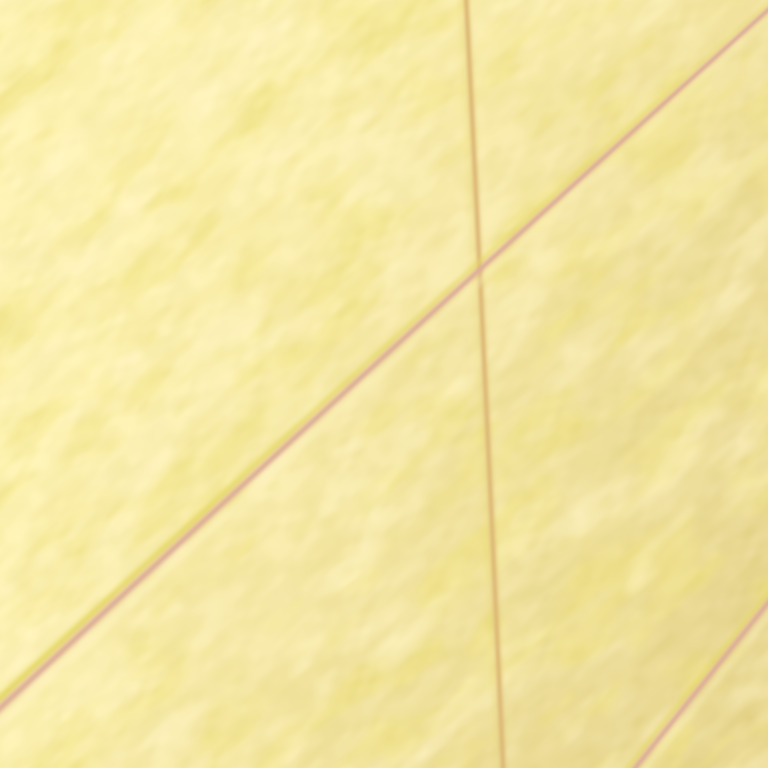
Write a three.js fragment shader that draws this texture.

```glsl
varying vec2 vUv;

const vec3 PAPER_LIGHT = vec3(0.990, 0.945, 0.690);
const vec3 PAPER_SHADE = vec3(0.905, 0.840, 0.565);
const vec3 STAIN_YELLOW = vec3(0.940, 0.890, 0.510);
const vec3 FIBRE_PALE = vec3(0.995, 0.950, 0.750);
const vec3 RULE_PINK = vec3(0.870, 0.690, 0.600);
const vec3 MARGIN_TAN = vec3(0.870, 0.735, 0.470);
const vec3 FRINGE_YELLOW = vec3(0.895, 0.845, 0.390);

float hash(vec2 p) {
  return fract(sin(dot(p, vec2(127.1, 311.7))) * 43758.5453);
}

float noise(vec2 p) {
  vec2 cell = floor(p);
  vec2 f = fract(p);
  f = f * f * (3.0 - 2.0 * f);
  float low = mix(hash(cell), hash(cell + vec2(1.0, 0.0)), f.x);
  float high = mix(hash(cell + vec2(0.0, 1.0)), hash(cell + vec2(1.0, 1.0)), f.x);
  return mix(low, high, f.y);
}

float fbm(vec2 p) {
  float sum = 0.0;
  float weight = 0.5;
  for (int i = 0; i < 3; i++) {
    sum += weight * noise(p);
    p = p * 2.03 + vec2(17.3, 9.1);
    weight *= 0.5;
  }
  return sum / 0.875;
}

// Coordinates along and across a direction given in radians
vec2 alongAcross(vec2 p, float angle) {
  vec2 dir = vec2(cos(angle), sin(angle));
  return vec2(dot(p, dir), dot(p, vec2(-dir.y, dir.x)));
}

// Signed distance to the line through a and b, positive on its left
float lineSide(vec2 p, vec2 a, vec2 b) {
  vec2 dir = normalize(b - a);
  return dot(p - a, vec2(-dir.y, dir.x));
}

float softBand(float d, float width) {
  return exp(-d * d / (width * width));
}

// Ink line with a yellow fringe on the left and a pale one on the right
vec3 drawRule(vec3 base, float side, float width, vec3 ink, float fringe) {
  vec3 color = mix(base, FRINGE_YELLOW, fringe * softBand(side - 1.8 * width, width * 1.1));
  color = mix(color, FIBRE_PALE, 0.7 * fringe * softBand(side + 2.6 * width, width * 1.5));
  return mix(color, ink, 0.95 * softBand(side, width));
}

vec3 paper(vec2 p) {
  // Broad shading towards the lower right
  float shade = smoothstep(-0.05, 1.20, p.x * 0.85 - p.y * 0.5 + 0.25);
  shade += 0.25 * (fbm(p * 4.0 + 4.0) - 0.45);
  vec3 color = mix(PAPER_LIGHT, PAPER_SHADE, clamp(shade, 0.0, 1.0));

  // Slanted fibres and blotches
  vec2 grain = alongAcross(p, 0.74);
  float stain = fbm(grain * vec2(12.0, 30.0) + 3.0);
  float pale = fbm(grain * vec2(10.0, 26.0) + 31.0);
  float fleck = noise(grain * vec2(26.0, 58.0) + 57.0);
  float fine = noise(grain * vec2(55.0, 95.0) + 83.0);
  color = mix(color, STAIN_YELLOW, 0.50 * smoothstep(0.45, 0.80, stain));
  color = mix(color, FIBRE_PALE, 0.50 * smoothstep(0.45, 0.80, pale));
  color += (fleck - 0.5) * vec3(0.022, 0.024, 0.060);
  return color + (fine - 0.5) * vec3(0.022, 0.022, 0.040);
}

void main() {
  vec3 color = paper(vUv);

  // Margin line
  float margin = lineSide(vUv, vec2(0.655, 0.0), vec2(0.607, 1.0));
  margin += 0.003 * vUv.y * (1.0 - vUv.y);
  color = drawRule(color, margin, 0.0044, MARGIN_TAN, 0.15);

  // Diagonal rules, thinner with distance
  float rule = lineSide(vUv, vec2(0.0, 0.078), vec2(1.0, 0.987));
  float lower = lineSide(vUv, vec2(0.827, 0.0), vec2(1.0, 0.215));
  rule -= 0.010 * vUv.x * (1.0 - vUv.x);
  color = drawRule(color, rule, mix(0.0054, 0.0036, vUv.x), RULE_PINK, mix(0.85, 0.25, vUv.x));
  color = drawRule(color, lower, 0.0042, RULE_PINK, 0.50);

  gl_FragColor = vec4(clamp(color, 0.0, 1.0), 1.0);
}
```
